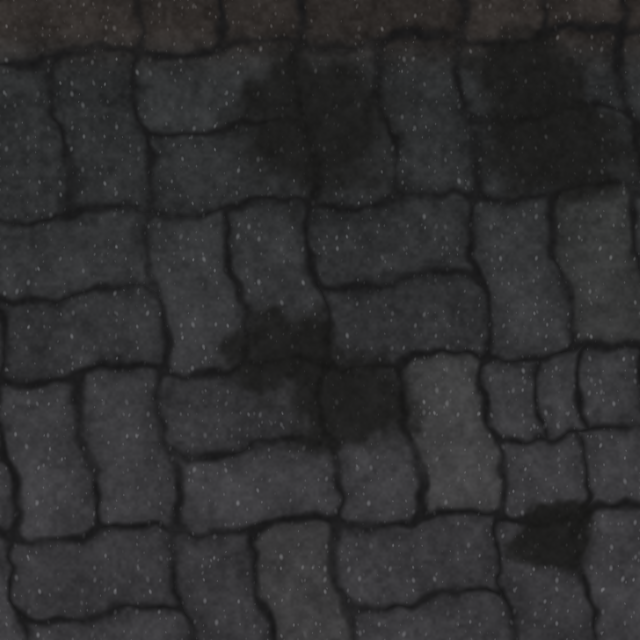
A WebGL 2 fragment shader for this texture:

```glsl
#version 300 es
precision highp float;
// Worn dark paving: wavy stones in a tilted basket weave, with damp stains and pale grit.
uniform vec2 u_resolution;
out vec4 fragColor;

const float TAU = 6.2831853;

float hash(vec2 p) {
    vec3 q = fract(p.xyx * vec3(0.1031, 0.1030, 0.0973));
    q += dot(q, q.yzx + 33.33);
    return fract((q.x + q.y) * q.z);
}

float noise(vec2 p) {
    vec2 i = floor(p), f = fract(p);
    f = f * f * (3.0 - 2.0 * f);
    return mix(mix(hash(i), hash(i + vec2(1, 0)), f.x),
               mix(hash(i + vec2(0, 1)), hash(i + vec2(1, 1)), f.x), f.y);
}

float fbm(vec2 p) {
    float sum = 0.0, weight = 0.5;
    for (int i = 0; i < 4; i++) {
        sum += weight * noise(p);
        p = p * 2.03 + 17.3;
        weight *= 0.5;
    }
    return sum / 0.9375;
}

float roundedBox(vec2 p, vec2 halfSize, float radius) {
    vec2 q = abs(p) - halfSize + radius;
    return length(max(q, 0.0)) + min(max(q.x, q.y), 0.0) - radius;
}

// Skewed weave coordinates, one unit per pair of stones, with S-shaped edges
vec2 weave(vec2 p) {
    vec2 g = vec2((p.x - 0.082 * (p.y - 0.456) - 0.2435) / 0.254,
                  (p.y + 0.045 * p.x - 0.091) / 0.25) + 1.0;
    vec2 wave = clamp(1.5 * sin(TAU * g.yx), -1.0, 1.0);
    vec2 rough = vec2(noise(p * 45.0), noise(p * 45.0 + 50.0)) - 0.5;
    return g + wave * vec2(0.038, -0.037) + rough * 0.045;
}

// Damp patches as ragged ellipses: centre, then radii
float stains(vec2 p) {
    const vec4 patches[6] = vec4[6](
        vec4(0.50, 0.20, 0.14, 0.135), vec4(0.82, 0.13, 0.085, 0.09),
        vec4(0.88, 0.23, 0.14, 0.085), vec4(0.44, 0.55, 0.10, 0.08),
        vec4(0.55, 0.635, 0.125, 0.08), vec4(0.86, 0.84, 0.07, 0.065));
    vec2 q = p + 0.09 * (vec2(fbm(p * 20.0), fbm(p * 20.0 + 40.0)) - 0.5);
    float clean = 1.0;
    for (int i = 0; i < 6; i++) {
        float r = length((q - patches[i].xy) / patches[i].zw);
        clean *= smoothstep(0.62, 1.12, r);
    }
    return 1.0 - clean;
}

// Scattered short flecks, one candidate per grid square
float grit(vec2 p, float density, float chance) {
    vec2 g = p * density, id = floor(g);
    vec2 centre = 0.35 + 0.3 * vec2(hash(id + 3.1), hash(id + 8.7));
    vec2 d = fract(g) - centre;
    d = vec2(1.3 * d.x + 0.5 * (hash(id + 15.0) - 0.5) * d.y, 0.85 * d.y);
    float size = 0.2 + 0.16 * hash(id + 21.0);
    float present = step(1.0 - chance, hash(id + 5.0));
    return present * (0.25 + 0.75 * hash(id + 12.0)) * smoothstep(size, size * 0.1, length(d));
}

void main() {
    vec2 p = gl_FragCoord.xy / u_resolution;
    p.y = 1.0 - p.y;

    // Stone layout: neighbouring pairs turn by a quarter
    vec2 w = weave(p), cell = floor(w), f = fract(w);
    bool upright = mod(cell.x + cell.y, 2.0) > 0.5;
    vec2 q = upright ? f : f.yx;
    float side = step(0.5, q.x);
    vec2 local = vec2(q.x - 0.25 - 0.5 * side, q.y - 0.5);
    float edge = roundedBox(local, vec2(0.25, 0.5), 0.07);
    vec2 id = cell * 2.0 + vec2(side, 0.0);

    // One pair is laid from cut stones
    if (cell == vec2(3.0)) {
        float cut = abs(local.y - mix(-0.17, 0.02, side));
        if (side < 0.5) cut = min(cut, abs(local.y - 0.09));
        edge = max(edge, -cut);
    }

    // Stone colour: cool greys, paler below, faint brown along the top
    vec3 stone = mix(vec3(0.186, 0.191, 0.194), vec3(0.228, 0.225, 0.234), smoothstep(0.15, 0.9, p.y));
    stone = mix(vec3(0.190, 0.174, 0.165), stone, smoothstep(0.04, 0.13, p.y));
    stone *= 0.93 + 0.15 * hash(id + 7.0);
    if (cell.x + cell.y == 5.0 && side > 0.5) stone = stone * 1.10 + vec3(0.006, 0.006, 0.0);
    stone *= 0.80 + 0.40 * fbm(p * 16.0 + 9.0);

    // Sooty joints: thin and uneven, fading in places, with a soft shoulder
    float width = 0.004 + 0.026 * noise(p * 24.0 + 70.0);
    float joint = smoothstep(-width - 0.030, -width + 0.018, edge);
    joint *= 0.60 + 0.40 * smoothstep(0.2, 0.6, noise(p * 14.0 + 90.0));
    float shoulder = smoothstep(-0.12, -0.01, edge);
    vec3 colour = stone * (1.0 - 0.13 * shoulder);
    colour = mix(colour, vec3(0.100, 0.099, 0.102), joint * 0.95);

    // Damp stains, mottled grain and grit
    float damp = stains(p) * (0.84 + 0.16 * noise(p * 26.0 + 4.0));
    colour = mix(colour, vec3(0.110, 0.109, 0.105) - 0.012 * joint, damp * 0.95);
    float grain = noise(p * 75.0 + 11.0) + noise(p * 140.0) + 0.6 * noise(p * 230.0 + 31.0) - 1.3;
    colour += 0.033 * grain * (1.0 - 0.5 * max(joint, damp));
    float flecks = grit(p, 58.0, 0.20) + 0.6 * grit(p + 0.37, 88.0, 0.22);
    colour += vec3(0.17, 0.172, 0.175) * flecks * (1.0 - 0.7 * joint) * (1.0 - 0.5 * damp);

    fragColor = vec4(colour, 1.0);
}
```
